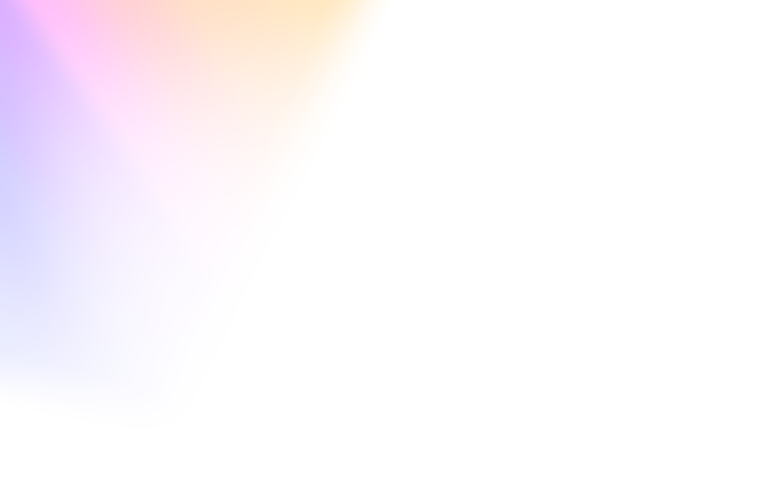
Write a Shadertoy shader that draws this background.

```glsl
// Soft pastel glow in the upper left corner, fading diagonally into white.

// Hue across the glow: blue and violet on the left, pink, then peach and cream.
vec3 glowColor(float s) {
    vec3 c = vec3(0.92, 0.93, 1.00);
    c = mix(c, vec3(0.83, 0.82, 1.00), smoothstep(-0.52, -0.24, s));
    c = mix(c, vec3(0.84, 0.75, 1.00), smoothstep(-0.26, -0.12, s));
    c = mix(c, vec3(0.86, 0.69, 1.00), smoothstep(-0.14, 0.00, s));
    c = mix(c, vec3(1.00, 0.75, 0.98), smoothstep(-0.01, 0.08, s));
    c = mix(c, vec3(1.00, 0.82, 0.84), smoothstep(0.07, 0.27, s));
    c = mix(c, vec3(1.00, 0.88, 0.78), smoothstep(0.24, 0.42, s));
    return mix(c, vec3(1.00, 0.91, 0.76), smoothstep(0.40, 0.65, s));
}

void mainImage(out vec4 fragColor, in vec2 fragCoord) {
    // Position from the upper left corner, in canvas heights, y downward
    vec2 p = vec2(fragCoord.x, iResolution.y - fragCoord.y) / iResolution.y;

    // Slanted coordinate: constant along the streaks of colour
    float slant = p.x - 0.7 * p.y;

    // Depth from the top and left edges along a streak, as a soft minimum
    vec2 q = vec2(p.x / 0.7, p.y);
    vec2 q4 = q * q * q * q;
    float depth = q.x * q.y / pow(q4.x + q4.y + 1e-9, 0.25);

    // Falloff inward, then soft limits on the right and below
    float strength = exp(-pow(depth / 0.3, 1.5) - 3.0 * p.x * p.y);
    strength *= 1.0 - smoothstep(0.66, 0.82, p.x + 0.45 * p.y);
    strength *= 1.0 - smoothstep(0.70, 0.84, p.y - 0.25 * p.x);

    fragColor = vec4(mix(vec3(1.0), glowColor(slant), strength), 1.0);
}
```
